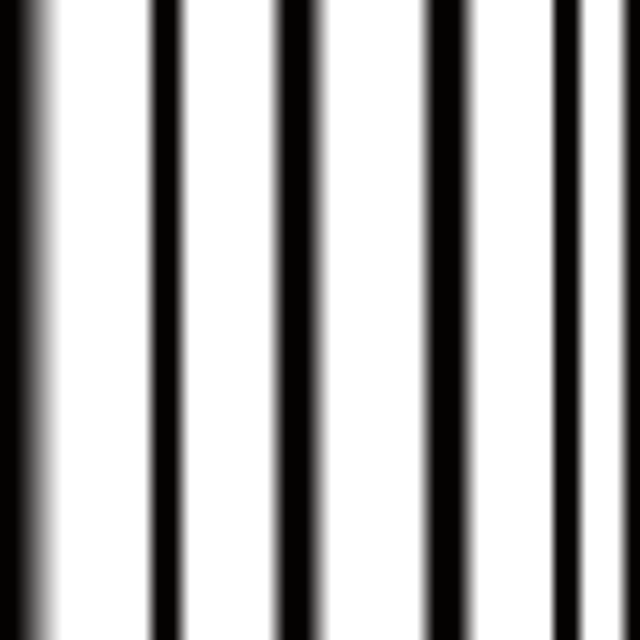
Give the GLSL for this pattern, as a WebGL 2 fragment shader.

```glsl
#version 300 es
precision highp float;

uniform vec2 u_resolution;
out vec4 fragColor;

const vec3 PAPER = vec3(1.0);
const vec3 INK = vec3(0.015, 0.008, 0.006);
const int STRIPE_COUNT = 6;

// Each stripe: left fade start, core start, core end, right fade end
const vec4 STRIPES[STRIPE_COUNT] = vec4[STRIPE_COUNT](
    vec4(-0.060, -0.040, 0.023, 0.098),
    vec4( 0.225,  0.247, 0.271, 0.297),
    vec4( 0.417,  0.447, 0.477, 0.518),
    vec4( 0.651,  0.680, 0.714, 0.749),
    vec4( 0.857,  0.872, 0.897, 0.917),
    vec4( 0.963,  0.987, 1.020, 1.040)
);

// Straight ramp from 0 at a to 1 at b
float ramp(float a, float b, float x) {
    return clamp((x - a) / (b - a), 0.0, 1.0);
}

// Ramp with slightly rounded ends
float softRamp(float a, float b, float x) {
    float t = ramp(a, b, x);
    return mix(t, smoothstep(0.0, 1.0, t), 0.3);
}

// Ink coverage of one stripe with its own fade on each side
float stripeInk(vec4 stripe, float x) {
    float rise = softRamp(stripe.x, stripe.y, x);
    float fall = softRamp(stripe.w, stripe.z, x);
    return min(rise, fall);
}

// Darkest coverage over all stripes
float barsInk(float x) {
    float ink = 0.0;
    for (int i = 0; i < STRIPE_COUNT; i++) {
        ink = max(ink, stripeInk(STRIPES[i], x));
    }
    return ink;
}

void main() {
    vec2 uv = gl_FragCoord.xy / u_resolution;
    vec3 color = mix(PAPER, INK, barsInk(uv.x));

    // Faint warmth in the half-tones
    float tone = color.r;
    color.gb -= 0.02 * tone * (1.0 - tone);

    fragColor = vec4(color, 1.0);
}
```
